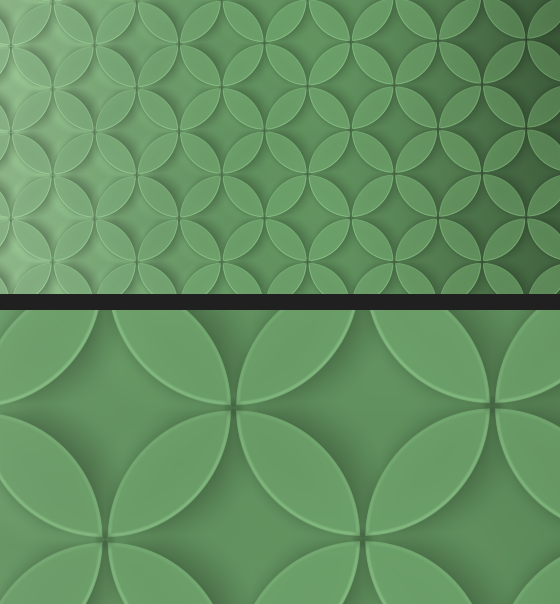
Top, the full canvas; bottom, a detail of the centre.
This pattern is drawn by a Shadertoy shader. Its source:

```glsl
// Raised green petals in an overlapping-circle lattice, lit from the left.

const float CIRCLE_RADIUS = 0.70711;
const float PETAL_INSET = 0.014;

// Layered sines: a soft, slow mottling in about -1..1
float mottle(vec2 p) {
    float sum = 0.0, gain = 0.5;
    for (int i = 0; i < 4; i++) {
        sum += gain * sin(p.x + 1.7 * sin(p.y)) * sin(p.y + 1.3 * sin(p.x));
        p = mat2(1.2, 1.6, -1.6, 1.2) * p + 1.3;
        gain *= 0.5;
    }
    return sum;
}

// Canvas to lattice: nodes on integers, axes along the petals.
// The pitch grows slightly towards the right.
vec2 latticeCoords(vec2 p) {
    float x = p.x - 0.037;
    float column = 3.538 * x - 0.062 * x * x - 0.5;
    float row = (p.y - 0.109) / (0.2932 + 0.0052 * p.x);
    return vec2(column + row, column - row);
}

// Signed distance to the nearest petal, negative inside
float petalDistance(vec2 lattice, float inset) {
    vec2 q = abs(fract(lattice) - 0.5);
    q = vec2(max(q.x, q.y), min(q.x, q.y));
    return length(q - vec2(1.0, 0.0)) - CIRCLE_RADIUS + inset;
}

// Three-stop horizontal ramp
vec3 ramp(vec3 left, vec3 middle, vec3 right, float x) {
    vec3 c = mix(left, middle, smoothstep(-0.1, 0.5, x));
    return mix(c, right, smoothstep(0.55, 1.08, x));
}

// Recessed ground: cast shadow, contact shade and light leaking past the nodes
vec3 groundColor(vec2 lattice, vec2 uv, float dist) {
    vec3 color = ramp(vec3(0.56, 0.72, 0.54), vec3(0.38, 0.57, 0.37),
                      vec3(0.25, 0.38, 0.24), uv.x);
    float leftness = 1.0 - smoothstep(0.0, 0.75, uv.x);
    vec2 towardLight = vec2(-0.09, -0.05);
    float shadow = 1.0 - smoothstep(-0.12, 0.16, petalDistance(lattice + towardLight, 0.0));
    float facing = 1.0 - smoothstep(-0.08, 0.14, petalDistance(lattice - towardLight, 0.0));
    color *= 1.0 - shadow * mix(0.15, 0.21, leftness);
    color *= 1.0 + facing * 0.11 * leftness;
    color *= 1.0 - 0.10 * exp(-max(dist, 0.0) * 22.0);

    vec2 cell = fract(lattice) - 0.5;
    float along = cell.x + cell.y;
    float across = cell.x - cell.y;
    float leak = exp(-across * across * 70.0) * smoothstep(0.45, 0.95, abs(along));
    return color * (1.0 + leak * mix(0.05, 0.22, leftness));
}

// Flat petal face with a slight tilt in tone
vec3 petalColor(vec2 uv, float dist) {
    vec3 color = ramp(vec3(0.53, 0.69, 0.52), vec3(0.415, 0.615, 0.405),
                      vec3(0.35, 0.52, 0.33), uv.x);
    return color * (1.0 + 0.10 * (dist + 0.1));
}

void mainImage(out vec4 fragColor, in vec2 fragCoord) {
    vec2 uv = fragCoord / iResolution.xy;
    vec2 lattice = latticeCoords(uv * vec2(1.901, 1.0));
    float pixel = 4.77 / iResolution.y;

    float dist = petalDistance(lattice, PETAL_INSET);
    float cover = 1.0 - smoothstep(-0.6 * pixel, 0.6 * pixel, dist);
    vec3 color = mix(groundColor(lattice, uv, dist), petalColor(uv, dist), cover);

    // Thin bevel highlight, stronger on lower edges
    float lower = petalDistance(lattice + vec2(-0.02, 0.02), PETAL_INSET) - dist;
    float rimWidth = max(0.011, 0.6 * pixel);
    float rim = 1.0 - smoothstep(0.0, rimWidth * 1.6, abs(dist + 0.010));
    color += rim * mix(0.035, 0.10, smoothstep(-0.02, 0.02, lower)) * vec3(0.85, 1.0, 0.85);

    // Small sunken joint at each node
    vec2 toNode = fract(lattice + 0.5) - 0.5;
    color *= 1.0 - 0.14 * (1.0 - smoothstep(0.02, 0.07, length(toNode)));

    // Dim upper right corner and uneven paint
    color *= 1.0 - 0.14 * smoothstep(0.75, 1.1, uv.x) * smoothstep(0.3, 1.0, uv.y);
    color *= 1.0 + 0.025 * mottle(uv * vec2(11.0, 6.0));
    fragColor = vec4(color, 1.0);
}
```
